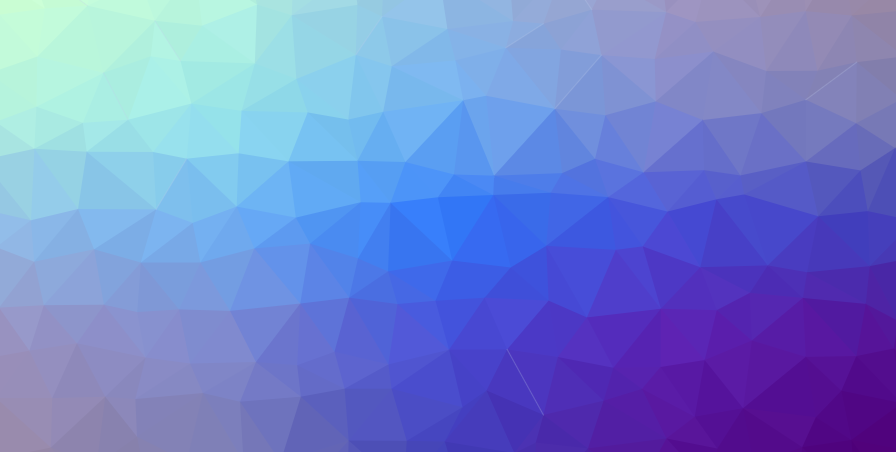
Reproduce this background procedurally as a Shadertoy shader.

```glsl
// Low-poly backdrop: a jittered cell grid is split into triangles, each filled
// with one flat tone. The tone averages a mint-blue-purple ramp read along x
// with the same ramp read downwards; a few seams carry a pale hairline.

const vec2 CELL = vec2(0.113, 0.107);    // grid spacing, in canvas heights
const vec2 JITTER = vec2(0.60, 0.66);    // vertex scatter, in cells
const float ANCHOR_Y = 0.539;            // height of a grid row
const float HAIRLINE = 0.0012;           // half width of a pale seam

const vec3 RAMP[5] = vec3[5](
    vec3(0.80, 1.00, 0.83),   // pale mint
    vec3(0.61, 0.91, 0.92),   // sky
    vec3(0.18, 0.46, 0.98),   // vivid blue
    vec3(0.36, 0.13, 0.70),   // violet
    vec3(0.31, 0.00, 0.47));  // deep purple

vec2 hash22(vec2 p) {
    vec3 q = fract(p.xyx * vec3(0.1031, 0.1030, 0.0973));
    q += dot(q, q.yzx + 33.33);
    return fract((q.xx + q.yz) * q.zy);
}

vec3 ramp(float t) {
    float s = clamp(t, 0.0, 1.0) * 4.0;
    int i = min(int(s), 3);
    return mix(RAMP[i], RAMP[i + 1], s - float(i));
}

// Power mean of both ramps; red leans to the lighter one
vec3 backdrop(vec2 uv) {
    vec3 power = vec3(1.8, 1.1, 1.0);
    vec3 across = pow(ramp(uv.x), power);
    vec3 down = pow(ramp(1.0 - uv.y), power);
    return pow(0.5 * (across + down), 1.0 / power);
}

// Grid vertex in canvas heights
vec2 vertex(vec2 id, vec2 anchor) {
    return anchor + CELL * (id + JITTER * (hash22(id + 57.0) - 0.5));
}

float cross2(vec2 a, vec2 b) { return a.x * b.y - a.y * b.x; }

float lineDistance(vec2 p, vec2 a, vec2 b) {
    return cross2(p - a, normalize(b - a));
}

// True when p and q lie on opposite sides of the line a-b
bool separates(vec2 a, vec2 b, vec2 p, vec2 q) {
    return lineDistance(p, a, b) * lineDistance(q, a, b) < 0.0;
}

// Negative inside, for either winding
float triangleDistance(vec2 p, vec2 a, vec2 b, vec2 c) {
    float winding = sign(cross2(b - a, c - a));
    vec3 d = vec3(lineDistance(p, a, b), lineDistance(p, b, c), lineDistance(p, c, a));
    d *= winding;
    return max(d.x, max(d.y, d.z));
}

float segmentDistance(vec2 p, vec2 a, vec2 b) {
    vec2 ab = b - a;
    return length(p - a - ab * clamp(dot(p - a, ab) / dot(ab, ab), 0.0, 1.0));
}

// Flat tone in rgb, weighted by edge coverage in alpha
vec4 facet(vec2 p, vec2 a, vec2 b, vec2 c, float aspect, float pixel) {
    float cover = clamp(0.5 - triangleDistance(p, a, b, c) / pixel, 0.0, 1.0);
    vec2 centre = (a + b + c) / 3.0;
    float tint = (hash22(centre * 91.0).x - 0.5) * 0.025;
    return vec4(backdrop(centre / vec2(aspect, 1.0)) + tint, 1.0) * cover;
}

void mainImage(out vec4 fragColor, in vec2 fragCoord) {
    float pixel = 1.0 / iResolution.y;
    float aspect = iResolution.x * pixel;
    vec2 p = fragCoord * pixel;
    vec2 anchor = vec2(0.5 * aspect, ANCHOR_Y);
    vec2 home = floor((p - anchor) / CELL);

    vec4 sum = vec4(0.0);
    float seam = 0.0;
    for (int j = -1; j <= 1; j++)
    for (int i = -1; i <= 1; i++) {
        vec2 id = home + vec2(i, j);
        vec2 a = vertex(id, anchor);
        vec2 b = vertex(id + vec2(1, 0), anchor);
        vec2 c = vertex(id + vec2(1, 1), anchor);
        vec2 d = vertex(id + vec2(0, 1), anchor);

        // Rotate the corners so that a-c is the shorter inner diagonal
        bool shorter = distance(b, d) < distance(a, c);
        if (!separates(a, c, b, d) || (shorter && separates(b, d, a, c))) {
            vec2 first = a;
            a = b; b = c; c = d; d = first;
        }
        sum += facet(p, a, b, c, aspect, pixel);
        sum += facet(p, a, c, d, aspect, pixel);

        // Pale hairline on a few diagonals
        float chosen = step(0.96, hash22(id + 211.0).y);
        float gap = segmentDistance(p, a, c) - HAIRLINE;
        seam = max(seam, chosen * clamp(0.5 - gap / pixel, 0.0, 1.0));
    }

    vec3 colour = sum.a > 0.0 ? sum.rgb / sum.a : backdrop(p / vec2(aspect, 1.0));
    colour = mix(colour, vec3(0.75, 0.80, 0.92), 0.25 * seam);
    fragColor = vec4(clamp(colour, 0.0, 1.0), 1.0);
}
```
